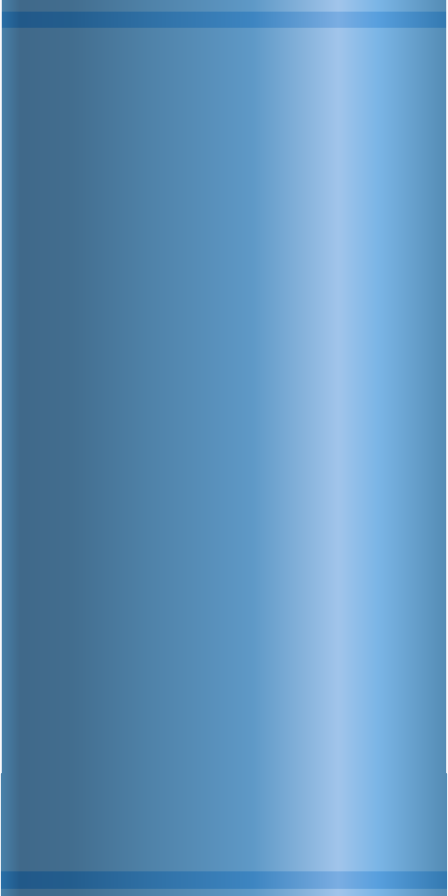
Give the GLSL for this background, as a WebGL 2 fragment shader.

```glsl
#version 300 es
precision highp float;
// A glossy blue metal cylinder seen from the side, on a white ground.
// A ramp of colour stops across the width shades the curved surface;
// two translucent rings tint it near the top and bottom rims.

uniform vec2 u_resolution;
out vec4 fragColor;

// Shading stops: rgb colour, then position across the width
const int STOP_COUNT = 9;
const vec4 STOPS[STOP_COUNT] = vec4[](
    vec4(0.28, 0.50, 0.66, 0.005),
    vec4(0.25, 0.41, 0.54, 0.045),
    vec4(0.26, 0.43, 0.56, 0.160),
    vec4(0.31, 0.51, 0.66, 0.333),
    vec4(0.37, 0.60, 0.78, 0.565),
    vec4(0.51, 0.69, 0.85, 0.667),
    vec4(0.63, 0.77, 0.92, 0.755),
    vec4(0.48, 0.71, 0.90, 0.845),
    vec4(0.33, 0.55, 0.71, 0.995)
);
const vec3 GROUND = vec3(0.98, 0.98, 0.99);

// Rings: lower and upper edge as fractions of the height
const vec2 TOP_RING = vec2(0.969, 0.987);
const vec2 BOTTOM_RING = vec2(0.008, 0.0275);
const float RING_GAIN = 0.92;
const vec3 RING_TINT = vec3(-0.10, -0.03, 0.04);

// Silhouette: left and right sides, with a slightly wider foot
const vec2 SIDES = vec2(0.004, 0.996);
const float FOOT_HEIGHT = 0.137;
const float FOOT_FLARE = 0.002;

// Antialiased coverage of the interval between span.x and span.y
float coverage(float p, vec2 span, float pixel) {
    vec2 inside = vec2(p - span.x, span.y - p) / pixel + 0.5;
    return clamp(inside.x, 0.0, 1.0) * clamp(inside.y, 0.0, 1.0);
}

vec3 metalRamp(float x) {
    vec3 color = STOPS[0].rgb;
    for (int i = 1; i < STOP_COUNT; i++) {
        float t = (x - STOPS[i - 1].w) / (STOPS[i].w - STOPS[i - 1].w);
        color = mix(color, STOPS[i].rgb, clamp(t, 0.0, 1.0));
    }
    return color;
}

void main() {
    vec2 uv = gl_FragCoord.xy / u_resolution;
    vec2 pixel = 1.0 / u_resolution;

    // Curved metal surface
    vec3 color = metalRamp(uv.x);

    // Translucent rings
    float ring = max(coverage(uv.y, TOP_RING, pixel.y),
                     coverage(uv.y, BOTTOM_RING, pixel.y));
    color = mix(color, color * RING_GAIN + RING_TINT, ring);

    // Silhouette over the ground
    float foot = coverage(uv.y, vec2(-1.0, FOOT_HEIGHT), pixel.y);
    vec2 sides = SIDES + vec2(-FOOT_FLARE, FOOT_FLARE) * foot;
    color = mix(GROUND, color, coverage(uv.x, sides, pixel.x));

    fragColor = vec4(color, 1.0);
}
```
